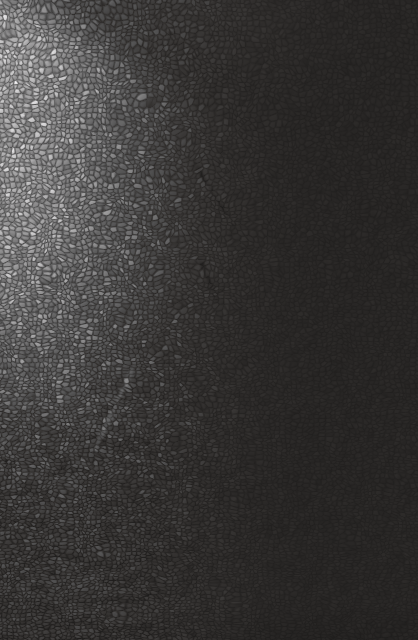
Give the GLSL for this texture, as a Shadertoy shader.

```glsl
// Black grained leather under a soft light from the left.
// A smooth sheen sets the tone; a warped cell pattern adds pebbles and grooves,
// with wide mottling and a few faint creases on top.

float hash(vec2 p) {
    return fract(sin(dot(p, vec2(127.1, 311.7))) * 43758.5453);
}

float noise(vec2 p) {
    vec2 i = floor(p), f = fract(p);
    f = f * f * (3.0 - 2.0 * f);
    return mix(mix(hash(i), hash(i + vec2(1, 0)), f.x),
               mix(hash(i + vec2(0, 1)), hash(i + vec2(1, 1)), f.x), f.y);
}

// Returns groove distance, random value of the pebble, and its lit side.
vec3 pebbles(vec2 p) {
    vec2 cell = floor(p), nearestOffset = vec2(0);
    float nearest = 9.0, second = 9.0, id = 0.0;
    for (int y = -1; y <= 1; y++)
    for (int x = -1; x <= 1; x++) {
        vec2 c = cell + vec2(x, y);
        vec2 centre = c + 0.12 + 0.76 * vec2(hash(c), hash(c + 37.3));
        vec2 offset = p - centre;
        float d = length(offset);
        if (d < nearest) {
            second = nearest;
            nearest = d;
            nearestOffset = offset;
            id = hash(c + 91.7);
        } else {
            second = min(second, d);
        }
    }
    return vec3(second - nearest, id, dot(nearestOffset, vec2(-0.5, 0.85)));
}

// Soft line from a to b, broken up along its length.
float crease(vec2 p, vec2 a, vec2 b, float width) {
    vec2 ab = b - a;
    float t = clamp(dot(p - a, ab) / dot(ab, ab), 0.0, 1.0);
    float wobble = 0.004 * (noise(p * 60.0) - 0.5);
    float d = length(p - a - ab * t) + wobble;
    float fade = smoothstep(0.0, 0.2, t) * smoothstep(1.0, 0.6, t);
    return smoothstep(width, 0.0, d) * fade * (0.4 + 0.8 * noise(p * 90.0));
}

void mainImage(out vec4 fragColor, in vec2 fragCoord) {
    vec2 uv = fragCoord / iResolution.xy;
    vec2 p = fragCoord / iResolution.y;

    // Sheen: bright at the upper left, cut by a slanted shadow at the top
    float mottle = noise(p * 9.0) * 0.6 + noise(p * 23.0 + 5.0) * 0.4 - 0.5;
    float reach = uv.x + 0.06 * mottle;
    float sheen = smoothstep(0.16, 0.78, uv.y) * exp(-pow(abs(reach) / 0.3, 2.0));
    float shadow = smoothstep(-0.07, 0.04, uv.y - 1.03 + 0.36 * uv.x);
    sheen *= 1.0 - 0.75 * shadow;
    float body = mix(0.147, 0.207, smoothstep(0.78, 0.12, reach));
    body += 0.02 * smoothstep(0.8, 1.0, uv.y) * smoothstep(1.0, 0.5, uv.x);
    body -= 0.012 * smoothstep(0.06, 0.0, uv.y);
    float tone = body + 0.34 * sheen * (1.0 + 0.35 * mottle);

    // Grain: pebbles get flatter toward the bottom
    vec2 warp = vec2(noise(p * 34.0), noise(p * 34.0 + 17.0)) - 0.5;
    vec2 q = 118.0 * vec2(p.x, p.y * (1.6 - 0.3 * p.y)) + 1.6 * warp;
    vec3 pebble = pebbles(q);
    float dome = smoothstep(0.0, 0.55, pebble.x);
    float relief = dome * (0.55 + 0.75 * pebble.y) - 0.52 + 0.35 * pebble.z;
    float lit = smoothstep(0.75, 0.15, uv.x);
    tone *= 1.0 + mix(0.16, 0.5, lit) * relief;

    // Fine horizontal wrinkles low on the left, slanted ones on the right
    float wrinkles = noise(vec2(p.x * 45.0, p.y * 150.0) + 3.0 * warp) - 0.5;
    tone *= 1.0 + 0.28 * wrinkles * lit * smoothstep(0.6, 0.25, uv.y);
    float slanted = noise(vec2(p.x + p.y, (p.y - p.x) * 2.0) * 65.0) - 0.5;
    tone *= 1.0 + 0.1 * slanted;

    // Glints on scattered pebbles where the sheen fades out
    float fringe = smoothstep(0.62, 0.3, uv.x) * smoothstep(0.02, 0.4, uv.y);
    tone += 0.14 * pow(pebble.y, 7.0) * dome * fringe * (1.0 - 0.6 * shadow);

    // Creases
    tone += 0.11 * crease(p, vec2(0.215, 0.44), vec2(0.135, 0.27), 0.006);
    tone -= 0.05 * crease(p, vec2(0.30, 0.75), vec2(0.37, 0.64), 0.006);
    tone -= 0.04 * crease(p, vec2(0.31, 0.60), vec2(0.345, 0.52), 0.005);

    // Warm in the dark, neutral in the light
    vec3 tint = mix(vec3(1.04, 0.99, 0.96), vec3(1.0, 0.995, 1.0),
                    smoothstep(0.16, 0.32, tone));
    fragColor = vec4(clamp(tone * tint, 0.0, 1.0), 1.0);
}
```
